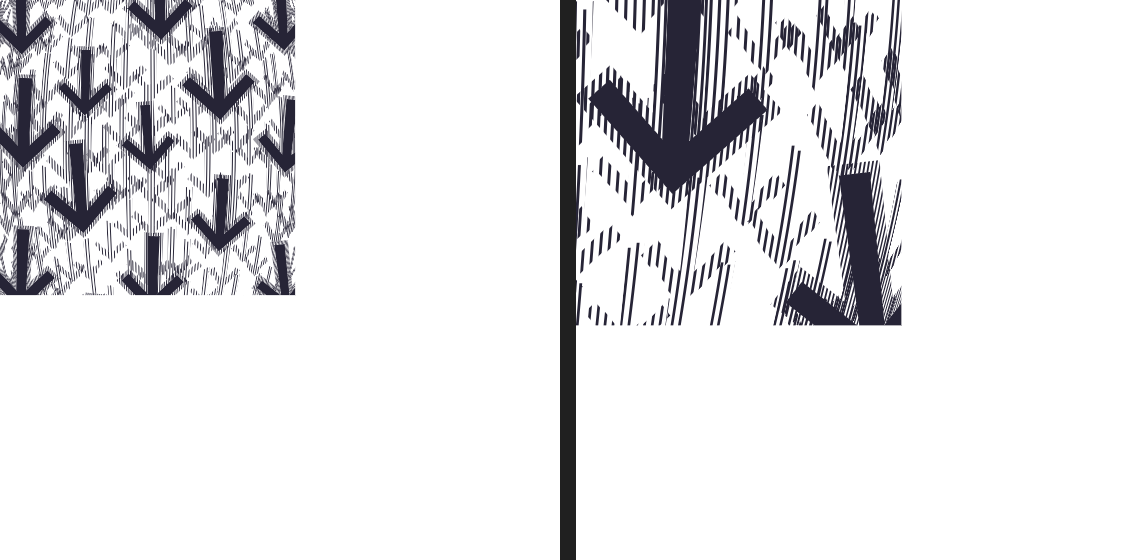
Left, the full canvas; right, a detail of the centre.
Give the GLSL for this pattern, as a Shadertoy shader.

```glsl
// Corner panel of solid down arrows over smaller arrows hatched with bulging meridian lines.
#define PANEL_SIZE 0.527
#define INK vec3(0.15, 0.14, 0.21)
#define PAPER vec3(1.0)
#define SOLID_PITCH vec2(0.454, 0.88)
#define SOLID_SIZE vec2(0.17, 0.28)
#define HATCH_PITCH vec2(0.25, 0.30)
#define HATCH_SIZE vec2(0.09, 0.145)
#define LINES_PER_RADIAN 53.0
#define BULGE vec2(0.85, 0.5)
#define FRINGE 0.024
#define LEAN 0.12

vec2 hash22(vec2 p) {
    vec3 q = fract(vec3(p.xyx) * vec3(0.1031, 0.1030, 0.0973));
    q += dot(q, q.yzx + 33.33);
    return fract((q.xx + q.yz) * q.zy);
}

// Arrow with its tip at the origin, shaft along +y, unit head half-width
float arrowDistance(vec2 p) {
    float side = abs(p.x);
    float along = (p.y + side) * 0.7071;
    float across = (p.y - side) * 0.7071;
    float arms = max(abs(across - 0.16) - 0.16, along - 1.42);
    float shaft = max(side - 0.14 - 0.02 * p.y, abs(p.y - 1.35) - 1.1);
    return min(arms, shaft);
}

// Nearest arrow of a staggered grid; y points down
float arrowField(vec2 p, vec2 pitch, vec2 sizeRange, vec2 jitter, float lean, float seed) {
    float column = floor(p.x / pitch.x);
    float nearest = 1.0;
    for (int i = -1; i <= 1; i++) {
        float col = column + float(i);
        float stagger = 0.5 * mod(col, 2.0);
        float row = floor(p.y / pitch.y - stagger);
        for (int j = -1; j <= 1; j++) {
            vec2 cell = vec2(col, row + float(j));
            vec2 place = hash22(cell + seed) - 0.5;
            vec2 form = hash22(cell + seed + 71.0);
            vec2 tip = (cell + 0.5 + vec2(0.0, stagger) + place * jitter) * pitch;
            float size = mix(sizeRange.x, sizeRange.y, form.x);
            float angle = lean * (form.y * 2.0 - 1.0);
            vec2 local = mat2(cos(angle), sin(angle), -sin(angle), cos(angle)) * (tip - p);
            nearest = min(nearest, size * arrowDistance(local / size));
        }
    }
    return nearest;
}

float fill(float dist, float width) {
    return clamp(0.5 - dist / width, 0.0, 1.0);
}

// Parallel lines, one per unit of phase
float lines(float phase, float duty, float width) {
    return fill(abs(fract(phase) - 0.5) - 0.5 * duty, width);
}

// Arrows seen through the lines, ragged from one line to the next
float hatchedArrows(vec2 globe, float phase, float duty, float width, float pixel, float seed) {
    float ragged = hash22(vec2(floor(phase), seed)).x - 0.5;
    vec2 p = globe + vec2(0.0, 0.02 * ragged);
    float dist = arrowField(p, HATCH_PITCH, HATCH_SIZE, vec2(0.2, 0.5), 0.0, seed);
    return fill(dist, pixel) * lines(phase, duty, width);
}

void mainImage(out vec4 fragColor, in vec2 fragCoord) {
    vec2 uv = fragCoord / iResolution.xy;
    vec2 panel = vec2(uv.x, 1.0 - uv.y) / PANEL_SIZE;
    vec2 p = panel * 2.0 - 1.0;
    float pixel = 2.0 / (PANEL_SIZE * iResolution.y);

    // Longitude and latitude of the bulging surface
    vec2 c = clamp(p, -1.0, 1.0);
    float parallel = sqrt(1.0 - pow(c.y * BULGE.y, 2.0));
    float sine = clamp(c.x * BULGE.x / parallel, -0.99, 0.99);
    vec2 globe = vec2(asin(sine), 1.7 * asin(c.y * BULGE.y));

    // Hatching, closer and denser toward the sides
    float phase = globe.x * LINES_PER_RADIAN;
    float slope = BULGE.x / (parallel * sqrt(1.0 - sine * sine));
    float width = clamp(LINES_PER_RADIAN * slope * pixel, 0.01, 1.0);
    float duty = 0.32 + 0.16 * globe.x * globe.x;
    float ink = hatchedArrows(globe, phase, duty, width, pixel, 11.0);
    vec2 shifted = globe + vec2(0.11, 0.17);
    ink = max(ink, hatchedArrows(shifted, phase + 0.4, duty, width, pixel, 37.0));

    // Solid arrows with a finely hatched fringe
    float solid = arrowField(p + vec2(1.077, 0.24), SOLID_PITCH, SOLID_SIZE, vec2(0.2, 0.15), LEAN, 5.0);
    float fringe = fill(solid - FRINGE, pixel) * lines(phase * 1.3, 0.45, min(width * 1.3, 1.0));
    ink = max(ink, max(fringe, fill(solid, pixel)));

    // Limit the ink to the panel
    ink *= fill(max(panel.x, panel.y) - 1.0, 0.5 * pixel);
    fragColor = vec4(mix(PAPER, INK, ink), 1.0);
}
```
